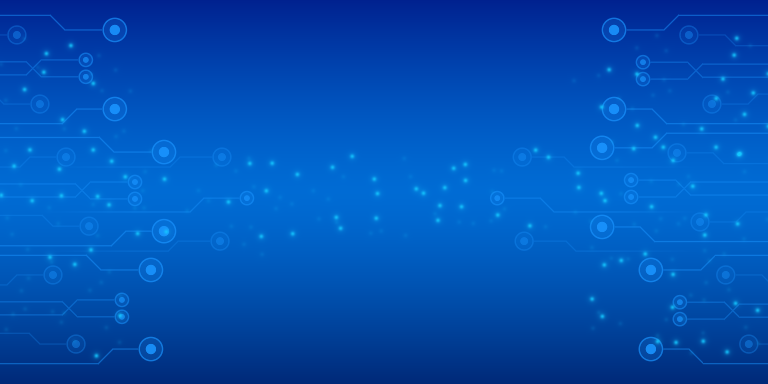
This background is drawn by a WebGL 1 fragment shader. Its source:

```glsl
precision highp float;
// Blue technology backdrop: a vertical gradient, brightest across the middle,
// with circuit traces ending in ringed nodes at both sides and glowing dots.
// Traces are bent lines with a distance formula; dots come from a hashed grid.

uniform vec2 u_resolution;

// Lengths are in hundredths of the canvas height, y runs downward.
const vec3 TOP_BLUE = vec3(0.0, 0.13, 0.56);
const vec3 MIDDLE_BLUE = vec3(0.0, 0.42, 0.83);
const vec3 BOTTOM_BLUE = vec3(0.0, 0.16, 0.47);
const vec3 TRACE_BLUE = vec3(0.10, 0.58, 1.0);
const vec3 DOT_CYAN = vec3(0.08, 0.78, 1.0);
const float GRADIENT_POWER = 1.4;
const float BRIGHT_ROW = 50.0;

const float LINE_HALF = 0.16;
const float LINE_STRENGTH = 0.50;
const float BIG_RING = 3.0;
const float GHOST_RING = 2.3;
const float SMALL_RING = 1.7;
const float GHOST_STRENGTH = 0.5;
const float CLUSTER_HEIGHT = 20.6;
const float PAIR_HALF = 2.2;       // half the gap of the crossing pair
const float CENTRE_SHIFT = 6.2;    // inner nodes reach further on the right

const float DOT_CELL = 5.2;
const float DOT_SIZE = 0.55;
const float BRIGHT_SHARE = 0.26;
const float FAINT_SHARE = 0.68;

float pixelSize;

float coverage(float d) {
  return clamp(0.5 - d / pixelSize, 0.0, 1.0);
}

vec2 hash2(vec2 p) {
  vec3 h = fract(p.xyx * vec3(0.1031, 0.1030, 0.0973));
  h += dot(h, h.yzx + 33.33);
  return fract((h.xx + h.yz) * h.zy);
}

// Line running left from the node, stepping by rise at 45 degrees after bend.
float trace(vec2 q, float start, float bend, float rise) {
  float run = -q.x - bend;
  float lift = clamp(run, 0.0, abs(rise));
  float slope = run > 0.0 && run < abs(rise) ? 0.707 : 1.0;
  float d = abs(q.y - sign(rise) * lift) * slope - LINE_HALF;
  return coverage(max(d, q.x + start));
}

// Node with ring and core, and the trace that leaves it.
float node(vec2 q, float ring, float bend, float rise) {
  float r = length(q);
  float core = coverage(r - ring * 0.46);
  float rim = coverage(abs(r - ring) - LINE_HALF * 1.3);
  float fill = 0.18 * coverage(r - ring);
  float wire = LINE_STRENGTH * trace(q, ring, bend, rise);
  return max(max(0.9 * core, 0.7 * rim), max(fill, wire));
}

// Two big nodes, a crossing pair and two ghost nodes; flip turns the inside.
float cluster(vec2 q, float flip) {
  float ink = node(q, BIG_RING, 13.0, -3.8);
  ink = max(ink, node(q - vec2(0.0, CLUSTER_HEIGHT), BIG_RING, 9.9, 3.8));

  vec2 f = vec2(q.x, mix(q.y, CLUSTER_HEIGHT - q.y, flip));
  vec2 pair = f - vec2(-7.55, 10.0);
  for (int i = 0; i < 2; i++) {
    float s = float(i) * 2.0 - 1.0;
    vec2 at = pair - vec2(0.0, s * PAIR_HALF);
    ink = max(ink, 0.8 * node(at, SMALL_RING, 11.6, -s * 3.9));
  }
  float ghost = node(f - vec2(-25.5, 1.3), GHOST_RING, 9.4, 2.6);
  ghost = max(ghost, node(f - vec2(-19.5, 19.3), GHOST_RING, 9.4, -2.8));
  return max(ink, GHOST_STRENGTH * ghost);
}

// Three nodes that point toward the middle, fading out near the side.
float innerNodes(vec2 q) {
  float ink = 0.5 * node(q - vec2(57.8, 40.9), GHOST_RING, 10.9, 2.6);
  ink = max(ink, 0.5 * node(q - vec2(57.3, 62.8), GHOST_RING, 10.9, 2.6));
  ink = max(ink, 0.8 * node(q - vec2(64.3, 51.6), SMALL_RING, 11.2, 3.6));
  return ink * smoothstep(8.0, 38.0, q.x);
}

// Where dots may appear: both sides and a band across the middle.
float dotDensity(vec2 p, float width) {
  float reach = p.x < width * 0.5 ? 32.0 : 46.0;
  float edge = min(p.x, width - p.x);
  float side = 1.0 - smoothstep(reach - 4.0, reach + 6.0, edge);
  side *= 1.0 - smoothstep(36.0, 46.0, abs(p.y - 51.0));
  float band = 1.0 - smoothstep(9.0, 14.0, abs(p.y - 51.0));
  return max(side, band);
}

float dots(vec2 p, float width) {
  float glow = 0.0;
  vec2 home = floor(p / DOT_CELL);
  for (int j = -1; j <= 1; j++) {
    for (int i = -1; i <= 1; i++) {
      vec2 cell = home + vec2(float(i), float(j));
      vec2 at = (cell + hash2(cell + 17.0)) * DOT_CELL;
      float pick = hash2(cell + 71.0).x / max(dotDensity(at, width), 0.001);
      float power = pick < BRIGHT_SHARE ? 0.85 : (pick < FAINT_SHARE ? 0.13 : 0.0);
      float d = length(p - at) / DOT_SIZE;
      glow += power * (0.8 * exp(-d * d) + 0.2 * exp(-d * d * 0.2));
    }
  }
  return min(glow, 1.0);
}

void main() {
  pixelSize = 100.0 / u_resolution.y;
  vec2 p = gl_FragCoord.xy * pixelSize;
  p.y = 100.0 - p.y;
  float width = u_resolution.x * pixelSize;

  // Background
  float away = pow(abs(p.y - BRIGHT_ROW) / BRIGHT_ROW, GRADIENT_POWER);
  vec3 color = mix(MIDDLE_BLUE, p.y < BRIGHT_ROW ? TOP_BLUE : BOTTOM_BLUE, away);

  // Circuits, with the right half folded onto the left
  float right = step(width * 0.5, p.x);
  vec2 q = vec2(min(p.x, width - p.x), p.y);
  float ink = cluster(q - mix(vec2(29.9, 7.8), vec2(40.1, 7.8), right), right);
  ink = max(ink, cluster(q - mix(vec2(42.7, 39.6), vec2(43.2, 38.5), right), right));
  ink = max(ink, cluster(q - mix(vec2(39.3, 70.3), vec2(30.5, 70.3), right), right));
  ink = max(ink, innerNodes(q - vec2(CENTRE_SHIFT * right, 0.0)));
  color = mix(color, TRACE_BLUE, ink);

  // Glowing dots
  color = mix(color, DOT_CYAN, dots(p, width));
  gl_FragColor = vec4(color, 1.0);
}
```
